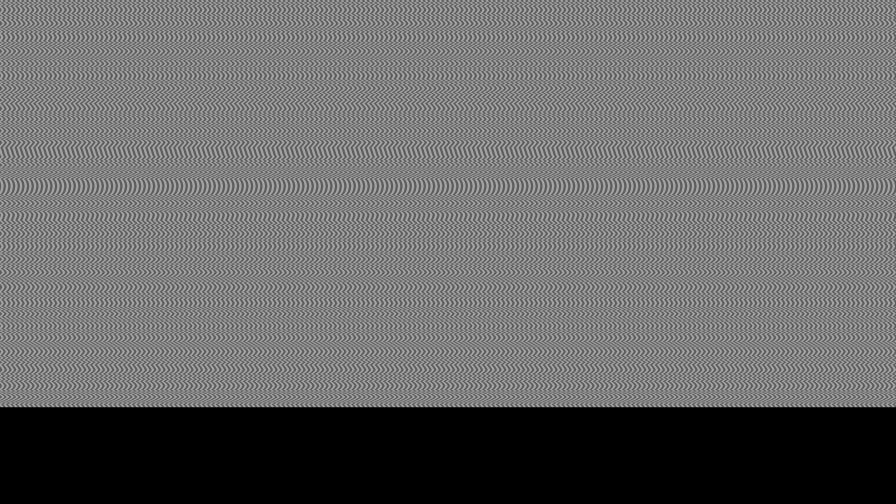
Reproduce this pattern procedurally as a Shadertoy shader.

```glsl
// Fine grey stripes bent into jittered zigzag rows above a black floor.

#define STRIPES 192.0     // stripe pairs across the width
#define BANDS 36.0        // calm chevron rows over the height
#define BAND_SHIFT 0.5    // vertical offset of the bands
#define BAND_JITTER 0.9   // irregularity of band spacing
#define ZIGZAGS 3.0       // zigzags per band
#define CALM 0.32         // widening of zigzags at band centres
#define SWING 1.1         // sideways swing in stripe periods
#define FLOOR_TOP 0.192   // height of the black floor
#define MID_GREY 0.503    // mean tone of the stripes
#define CONTRAST 0.28     // tone difference between dark and light stripes
#define SUBROWS 8         // vertical samples per pixel

const float TAU = 6.2831853;

float hash(float n) {
    return fract(sin(n * 127.1) * 43758.5453);
}

float valueNoise(float x) {
    float cell = floor(x);
    float t = smoothstep(0.0, 1.0, fract(x));
    return mix(hash(cell), hash(cell + 1.0), t);
}

// Sideways bend at height y: alternating knots with random reach
float zigzag(float y) {
    float band = y * BANDS + BAND_SHIFT;
    band += BAND_JITTER * (valueNoise(band * 0.8) - 0.5);
    float phase = 2.0 * (ZIGZAGS * band - CALM * sin(TAU * band));
    float knot = floor(phase);
    float side = mod(knot, 2.0) * 2.0 - 1.0;
    float reachHere = side * (0.4 + 0.6 * hash(knot));
    float reachNext = -side * (0.4 + 0.6 * hash(knot + 1.0));
    return 0.5 * SWING * mix(reachHere, reachNext, fract(phase));
}

// Running area under a square wave of period one
float squareArea(float x) {
    return 0.5 * floor(x) + min(fract(x), 0.5);
}

// Square wave averaged over a footprint of the given width
float stripeCoverage(float x, float width) {
    return (squareArea(x + 0.5 * width) - squareArea(x - 0.5 * width)) / width;
}

void mainImage(out vec4 fragColor, in vec2 fragCoord) {
    vec2 uv = fragCoord / iResolution.xy;
    vec2 pixel = 1.0 / iResolution.xy;

    // Average the bent stripes over the height of the pixel
    float coverage = 0.0;
    for (int i = 0; i < SUBROWS; i++) {
        float offset = (float(i) + 0.5) / float(SUBROWS) - 0.5;
        float y = uv.y + offset * pixel.y;
        coverage += stripeCoverage(uv.x * STRIPES + zigzag(y), STRIPES * pixel.x);
    }
    coverage /= float(SUBROWS);

    // Grey stripes over a black floor with a smoothed edge
    float tone = MID_GREY + CONTRAST * (coverage - 0.5);
    float aboveFloor = clamp((uv.y - FLOOR_TOP) / pixel.y + 0.5, 0.0, 1.0);
    fragColor = vec4(vec3(tone * aboveFloor), 1.0);
}
```
